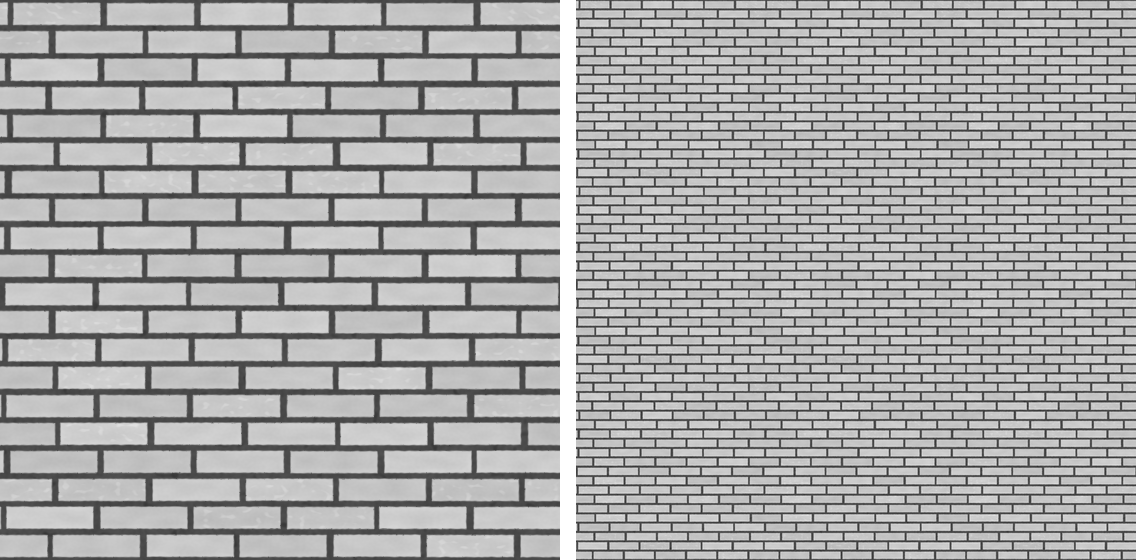
Left: one tile. Right: repeated 3 by 3.
Give the GLSL for this texture, as a WebGL 2 fragment shader.

```glsl
#version 300 es
precision highp float;
// Pale grey brick wall in running bond with dark mortar. Each row slides a
// little, each brick has its own tone and soft stains, and its rounded-box
// edge is roughened. All noise wraps on the canvas, so the wall tiles.

#define GRID vec2(6.0, 20.0)          // bricks across, rows up (rows even)
#define BRICK_SIZE vec2(0.1555, 0.0395)
#define CORNER 0.0012                 // corner radius
#define EDGE_SOFT 0.0020              // half width of the blurred edge
#define EDGE_ROUGH 0.0009             // wobble of the brick outline
#define ROW_SLIDE 0.11                // random row shift, in brick lengths
#define BRICK_DARK vec3(0.750)
#define BRICK_LIGHT vec3(0.805)
#define MORTAR_DARK vec3(0.245)
#define MORTAR_LIGHT vec3(0.325)

uniform vec2 u_resolution;
out vec4 fragColor;

// Integer hash of a lattice cell, two values in 0..1
vec2 hash2(vec2 cell) {
  uvec2 q = uvec2(ivec2(cell) + 4096) * uvec2(1597u, 3812u);
  uint n = (q.x ^ (q.y * 747u)) * 277803u;
  n = (n ^ (n >> 15u)) * 739391u;
  n ^= n >> 13u;
  uint m = n * 48271u;
  m ^= m >> 16u;
  return vec2(n & 65535u, m & 65535u) / 65535.0;
}

vec2 gradientAt(vec2 cell, vec2 period) {
  float angle = 6.28319 * hash2(mod(cell, period) + 37.0).x;
  return vec2(cos(angle), sin(angle));
}

// Gradient noise, about -0.7..0.7, repeating after a whole period
float noise(vec2 p, vec2 period) {
  vec2 i = floor(p), f = p - i;
  vec2 w = f * f * f * (f * (f * 6.0 - 15.0) + 10.0);
  vec2 e = vec2(1.0, 0.0);
  float a = dot(gradientAt(i, period), f);
  float b = dot(gradientAt(i + e.xy, period), f - e.xy);
  float c = dot(gradientAt(i + e.yx, period), f - e.yx);
  float d = dot(gradientAt(i + e.xx, period), f - e.xx);
  return mix(mix(a, b, w.x), mix(c, d, w.x), w.y);
}

// Noise with a given number of lattice cells over the canvas
float canvasNoise(vec2 uv, vec2 cells, vec2 shift) {
  return noise(uv * cells + shift, cells);
}

float roundedBox(vec2 p, vec2 halfSize, float radius) {
  vec2 q = abs(p) - halfSize + radius;
  return length(max(q, 0.0)) + min(max(q.x, q.y), 0.0) - radius;
}

vec3 mortarColor(vec2 uv) {
  float patches = canvasNoise(uv, vec2(20.0, 24.0), vec2(3.0));
  float grain = canvasNoise(uv, vec2(130.0), vec2(0.0));
  float blots = smoothstep(0.25, 0.6, canvasNoise(uv, vec2(56.0), vec2(9.0)));
  float tone = clamp(0.55 + 0.5 * patches + 0.35 * grain, 0.0, 1.0);
  return mix(MORTAR_DARK, MORTAR_LIGHT, tone) - 0.06 * blots;
}

// p: position from the brick centre, inset: depth inside the outline
vec3 brickColor(vec2 uv, vec2 p, float inset, vec2 id) {
  vec2 random = hash2(id + 211.0);
  vec2 shift = floor(random * 64.0);
  float clouds = canvasNoise(uv, vec2(22.0, 48.0), shift);
  float grain = canvasNoise(uv, vec2(150.0, 190.0), shift);
  vec3 color = mix(BRICK_DARK, BRICK_LIGHT, random.x);
  color += 0.035 * clouds + 0.012 * grain;

  // Paler rim, strongest along the bottom
  float rim = 1.0 - smoothstep(0.0, 0.012, inset);
  color += rim * (0.016 - 0.014 * p.y / BRICK_SIZE.y);

  // Chalky scuffs on a few bricks
  float scuff = smoothstep(0.15, 0.5, canvasNoise(uv, vec2(64.0, 110.0), shift));
  return color + 0.045 * scuff * step(0.82, random.y);
}

void main() {
  vec2 uv = gl_FragCoord.xy / u_resolution;
  float pixel = 1.0 / min(u_resolution.x, u_resolution.y);

  // Running bond: every second row moves half a brick
  vec2 cell = uv * GRID;
  float row = floor(cell.y);
  float slide = ROW_SLIDE * (hash2(vec2(row, 91.0)).x - 0.5);
  cell.x -= 0.0625 + 0.5 * (1.0 - mod(row, 2.0)) + slide;
  vec2 id = vec2(mod(floor(cell.x), GRID.x), row);
  vec2 p = (fract(cell) - 0.5) / GRID;

  // Each brick is laid slightly off, with a rough outline
  p -= (hash2(id + 503.0) - 0.5) * vec2(0.0026, 0.0012);
  float dist = roundedBox(p, 0.5 * BRICK_SIZE, CORNER);
  dist += EDGE_ROUGH * canvasNoise(uv, vec2(110.0), vec2(5.0));
  float nick = smoothstep(0.3, 0.6, canvasNoise(uv, vec2(170.0), vec2(1.0)));
  dist += 0.0010 * nick;

  float soft = max(EDGE_SOFT, pixel);
  float cover = 1.0 - smoothstep(-soft, soft, dist);
  vec3 color = mix(mortarColor(uv), brickColor(uv, p, -dist, id), cover);
  fragColor = vec4(color, 1.0);
}
```
